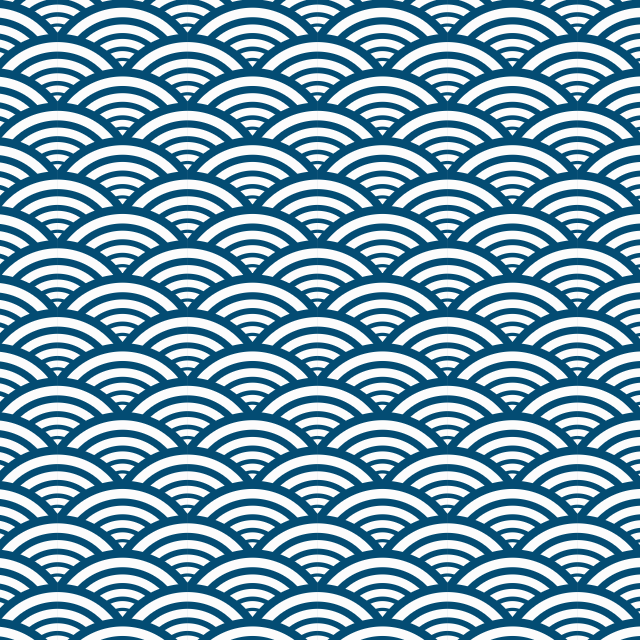
Reproduce this pattern procedurally as a three.js fragment shader.

```glsl
// Overlapping wave scales: staggered rows of concentric white rings on deep blue.
varying vec2 vUv;

const vec3 INK = vec3(0.01, 0.30, 0.45);
const vec3 PAPER = vec3(0.99);
const vec3 SEAM_TINT = vec3(0.50, 0.62, 0.70);

const float PITCH = 0.2031;          // distance between scales in a row
const float ROW_STEP = 0.05371;      // height between staggered rows
const vec2 ORIGIN = vec2(0.4961, 0.5);  // centre of one scale
const float RADIUS = 0.125;          // outer edge of a scale

const int RING_COUNT = 5;
const float RING_OUTER = 0.112;      // outer edge of the largest white ring
const float RING_SPACING = 0.02795;  // step to the next ring inwards
const float RING_TIGHTEN = 0.00178;  // how fast that step shrinks
const float RING_WIDTH = 0.0149;
const float RING_THINNING = 0.00148; // width lost per ring

const float SEAM_WIDTH = 0.0010;
const float SEAM_STRENGTH = 0.12;

// Smooth coverage of the inside of a circle
float disc(float dist, float radius, float pixel) {
  return clamp((radius - dist) / pixel + 0.5, 0.0, 1.0);
}

// Horizontal offset to the nearest multiple of the pitch
float nearestOffset(float x) {
  return (fract(x / PITCH + 0.5) - 0.5) * PITCH;
}

// Colour of one scale by distance from its centre
vec3 scaleColor(float dist, float pixel) {
  float white = 0.0;
  for (int i = 0; i < RING_COUNT; i++) {
    float n = float(i);
    float outer = RING_OUTER - RING_SPACING * n + RING_TIGHTEN * n * n;
    float inner = outer - RING_WIDTH + RING_THINNING * n;
    white += disc(dist, outer, pixel) - disc(dist, inner, pixel);
  }
  return mix(INK, PAPER, white);
}

void main() {
  float pixel = max(fwidth(vUv.y), 1e-5);
  vec2 p = vUv - ORIGIN;
  float baseRow = floor(p.y / ROW_STEP);
  vec3 color = INK;

  // Lower rows are painted over the ones above
  for (int i = 0; i < 3; i++) {
    float row = baseRow - float(i);
    float stagger = 0.5 * PITCH * mod(row, 2.0);
    float dist = length(vec2(nearestOffset(p.x - stagger), p.y - row * ROW_STEP));
    color = mix(color, scaleColor(dist, pixel), disc(dist, RADIUS, pixel));
  }

  // Faint hairline where the tiles join
  float seam = disc(abs(nearestOffset(p.x)), 0.5 * SEAM_WIDTH, pixel);
  color = mix(color, SEAM_TINT, seam * SEAM_STRENGTH);

  gl_FragColor = vec4(color, 1.0);
}
```
